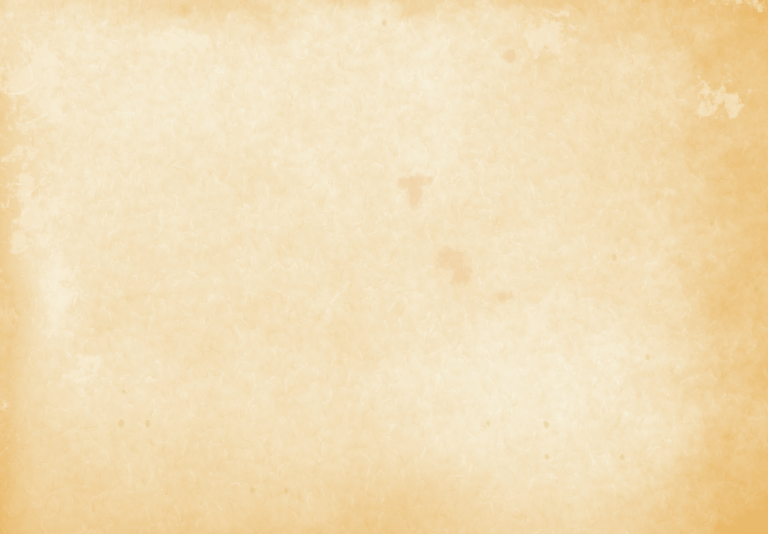
Give the GLSL for this texture, as a WebGL 2 fragment shader.

```glsl
#version 300 es
precision highp float;
// Aged parchment: a cream sheet that toasts to amber at its borders.
// An "age" field sums ragged edge falloffs, soft blobs and layered sines; fine
// grain, cellular creases, fibres, stains and worn patches lie on top.
uniform vec2 u_resolution;
out vec4 fragColor;

const vec3 CREAM = vec3(0.964, 0.913, 0.80);
const vec3 AMBER = vec3(0.92, 0.745, 0.455);
const vec3 WORN = vec3(0.975, 0.935, 0.845);
const vec3 STAIN = vec3(0.93, 0.765, 0.55);
const vec3 OCHRE = vec3(0.86, 0.70, 0.36);
const float BASE_AGE = 0.115;
const float MOTTLE_AMOUNT = 0.14;
const float GRAIN_AMOUNT = 0.085;
const float CREASE_AMOUNT = 0.07;
const float CREASE_SCALE = 62.0;
const float FIBRE_SCALE = 42.0;

// Age blobs: centre xy, radii zw, with their signed weights
const int BLOBS = 11;
const vec4 BLOB[BLOBS] = vec4[](
  vec4(0.82, 0.95, 0.14, 0.06), vec4(0.78, 0.80, 0.04, 0.16),
  vec4(0.94, 0.80, 0.05, 0.10), vec4(0.76, 0.55, 0.13, 0.20),
  vec4(0.20, 0.40, 0.14, 0.07), vec4(0.455, 0.43, 0.022, 0.12),
  vec4(0.17, 0.13, 0.16, 0.10), vec4(0.50, 0.05, 0.09, 0.07),
  vec4(0.42, 0.82, 0.28, 0.17), vec4(0.69, 0.25, 0.18, 0.19),
  vec4(0.065, 0.46, 0.03, 0.09));
const float WEIGHT[BLOBS] = float[](
  0.25, 0.11, 0.15, 0.09, 0.10, 0.12, 0.17, 0.17, -0.09, -0.14, -0.22);

// Ragged stains: centre xy, radii zw
const int STAINS = 6;
const vec4 STAIN_SPOT[STAINS] = vec4[](
  vec4(0.540, 0.638, 0.010, 0.024), vec4(0.539, 0.658, 0.018, 0.012),
  vec4(0.585, 0.514, 0.020, 0.022), vec4(0.600, 0.482, 0.014, 0.024),
  vec4(0.652, 0.443, 0.016, 0.013), vec4(0.665, 0.895, 0.008, 0.010));

// Worn patches: centre xy, radii zw
const int PATCHES = 8;
const vec4 PATCH[PATCHES] = vec4[](
  vec4(0.05, 0.84, 0.05, 0.11), vec4(0.04, 0.62, 0.035, 0.12),
  vec4(0.07, 0.45, 0.03, 0.09), vec4(0.10, 0.31, 0.03, 0.06),
  vec4(0.22, 0.93, 0.07, 0.03), vec4(0.72, 0.95, 0.04, 0.04),
  vec4(0.96, 1.00, 0.05, 0.025), vec4(0.93, 0.82, 0.035, 0.05));

vec2 hash2(vec2 p) {
  vec3 q = fract(p.xyx * vec3(0.1031, 0.1030, 0.0973));
  q += dot(q, q.yzx + 33.33);
  return fract((q.xx + q.yz) * q.zy);
}

// Layered, mutually bent sines, roughly -1..1
float mottle(vec2 p) {
  float sum = 0.0, amp = 0.55;
  for (int i = 0; i < 6; i++) {
    p = mat2(0.8, 0.6, -0.6, 0.8) * p * 1.75 + 1.7;
    sum += amp * sin(p.x + 1.4 * sin(p.y * 0.8)) * cos(p.y + 1.2 * sin(p.x * 0.7));
    amp *= 0.70;
  }
  return sum;
}

// Cellular noise: nearest and second nearest distance
vec2 cellular(vec2 p) {
  vec2 id = floor(p), near = vec2(8.0);
  for (int k = 0; k < 9; k++) {
    vec2 c = id + vec2(k % 3, k / 3) - 1.0;
    float d = length(c + hash2(c) - p);
    near = d < near.x ? vec2(d, near.x) : vec2(near.x, min(near.y, d));
  }
  return near;
}

// Scattered short curved strokes, one per cell; share is the filled fraction
float strokes(vec2 p, float share, float width) {
  vec2 id = floor(p);
  float ink = 0.0;
  for (int k = 0; k < 9; k++) {
    vec2 c = id + vec2(k % 3, k / 3) - 1.0, h = hash2(c + 71.0);
    float turn = 6.2832 * h.x;
    vec2 d = mat2(cos(turn), -sin(turn), sin(turn), cos(turn)) * (p - c - hash2(c));
    d.y += (h.y - 0.5) * d.x * d.x;
    float dist = length(vec2(max(abs(d.x) - 0.6 * h.y, 0.0), d.y));
    ink += step(hash2(c + 19.0).x, share) * (1.0 - smoothstep(0.0, width, dist));
  }
  return min(ink, 1.0);
}

float blob(vec2 uv, vec4 s) {
  vec2 d = (uv - s.xy) / s.zw;
  return exp(-dot(d, d));
}

void main() {
  vec2 uv = gl_FragCoord.xy / u_resolution;
  vec2 p = gl_FragCoord.xy / u_resolution.y;
  float coarse = mottle(p * 3.0), fine = mottle(p * 13.0 + 4.0), grain = mottle(p * 62.0);
  vec2 q = uv + 0.018 * vec2(coarse, mottle(p * 4.0 + 9.0)) + 0.012 * fine + 0.004 * grain;

  // Toasted borders, then broad lighter and darker areas
  float left = exp(-max(q.x, 0.0) / 0.032);
  float age = 0.66 * pow(smoothstep(0.74, 1.01, q.x), 1.5);
  age += 0.58 * left * (1.0 - 0.65 * smoothstep(0.72, 0.95, uv.y));
  age += 0.48 * exp(-max(q.y, 0.0) / 0.11) * (1.0 - 0.5 * blob(uv, vec4(0.74, 0.0, 0.14, 0.3)));
  age += 0.36 * exp(-max(1.0 - q.y, 0.0) / 0.025) * smoothstep(-0.1, 0.25, uv.x);
  age += BASE_AGE + MOTTLE_AMOUNT * (0.55 * coarse + 0.55 * fine) * (1.0 + 0.6 * age);
  for (int i = 0; i < BLOBS; i++) age += WEIGHT[i] * blob(q, BLOB[i]);

  // Paper grain: creases between bent cells, dark and light fibres
  vec2 bent = p + 0.008 * vec2(fine, grain);
  vec2 cell = cellular(bent * CREASE_SCALE * vec2(1.25, 0.8));
  float pixel = FIBRE_SCALE / u_resolution.y;
  age += GRAIN_AMOUNT * grain + CREASE_AMOUNT * (cell.x - 0.45);
  age += 0.10 * strokes(bent * FIBRE_SCALE, 0.55, 0.05 + pixel);
  age -= 0.13 * strokes(bent * FIBRE_SCALE + 37.0, 0.55, 0.05 + pixel);
  vec3 colour = mix(CREAM, AMBER, clamp(age, -0.15, 1.1));

  // Stains, with edges broken by the sines
  float stain = 0.0;
  for (int i = 0; i < STAINS; i++) {
    float d = length((uv - STAIN_SPOT[i].xy) / STAIN_SPOT[i].zw) + 0.5 * fine + 0.5 * grain;
    stain = max(stain, 1.0 - smoothstep(0.5, 1.3, d));
  }
  colour = mix(colour, STAIN, 0.45 * stain);

  // Worn, flaking patches with scratches near the borders
  float wear = 0.3 * left;
  for (int i = 0; i < PATCHES; i++) wear = max(wear, blob(q, PATCH[i]));
  float flake = smoothstep(0.5, 0.9, wear + 0.5 * mottle(p * 34.0 + 2.0) * smoothstep(0.0, 0.3, wear));
  float scratch = strokes(p * 19.0, 0.7, 0.03 + 0.5 * pixel) * smoothstep(0.15, 0.6, wear);
  colour = mix(colour, WORN, clamp(0.55 * flake + 0.4 * scratch, 0.0, 0.8));

  // Sparse ochre flecks
  vec2 grid = p * 16.0, id = floor(grid), h = hash2(id + 5.0);
  float fleck = length((grid - id - 0.3 - 0.4 * h.yx) * vec2(1.0, 0.7)) + 0.05 * grain;
  colour = mix(colour, OCHRE, 0.3 * step(h.x, 0.045) * (1.0 - smoothstep(0.03, 0.1, fleck)));
  fragColor = vec4(clamp(colour, 0.0, 1.0), 1.0);
}
```
